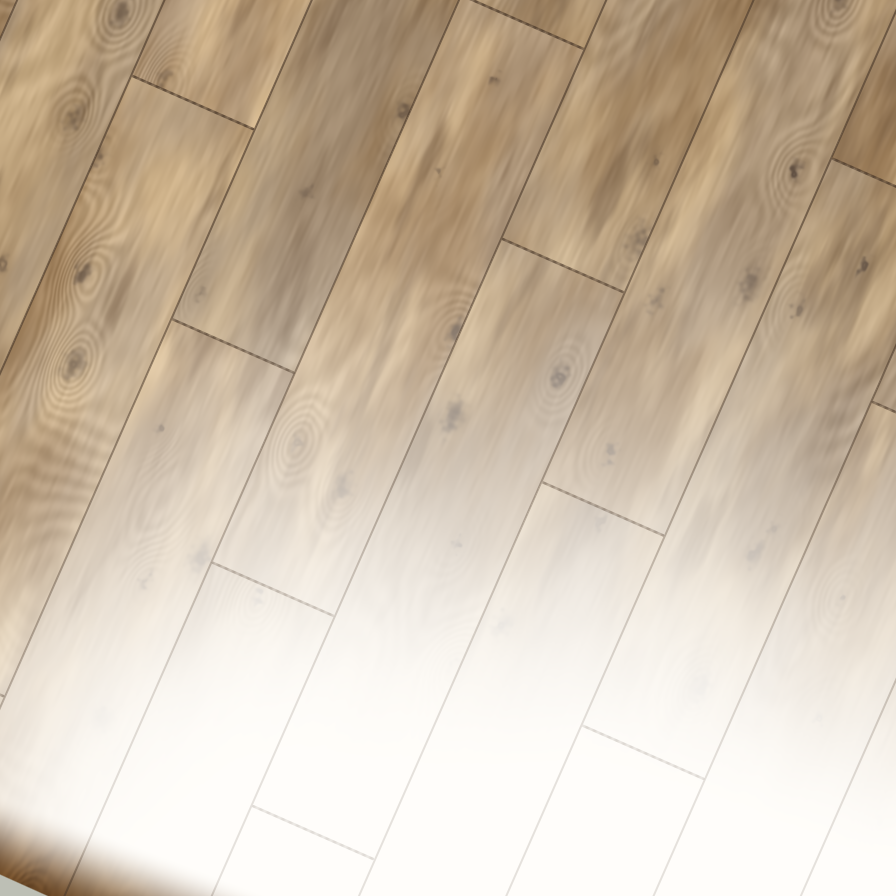
This texture is drawn by a WebGL 1 fragment shader. Its source:

```glsl
precision highp float;
// Slanted oak floor planks, staggered by a third of their length, under a strong glare.
// Planks come from a rotated grid; grain is contour lines of noise bent around knots,
// and the glare is a soft veil that whitens the lower part of the floor.

uniform vec2 u_resolution;

float hash(vec2 p) {
  return fract(sin(dot(p, vec2(127.1, 311.7))) * 43758.5453);
}

float noise(vec2 p) {
  vec2 i = floor(p), f = fract(p);
  f = f * f * (3.0 - 2.0 * f);
  return mix(mix(hash(i), hash(i + vec2(1.0, 0.0)), f.x),
             mix(hash(i + vec2(0.0, 1.0)), hash(i + vec2(1.0, 1.0)), f.x), f.y);
}

float fbm(vec2 p) {
  float sum = 0.0, amp = 0.53;
  for (int i = 0; i < 4; i++) {
    sum += amp * noise(p);
    p = p * 2.03 + 5.7;
    amp *= 0.5;
  }
  return sum;
}

// Wood colour at a position inside one plank
vec3 oak(vec2 pos, vec2 size, vec2 id) {
  vec2 seed = 40.0 * vec2(hash(id), hash(id + 7.3));

  // Knots: a dark core, and a wider bulge that bends the grain
  float core = 0.0, bulge = 0.0;
  for (int i = 0; i < 5; i++) {
    vec2 key = id + float(i) * vec2(3.1, 5.9);
    vec2 center = size * vec2(hash(key), (float(i) + hash(key + 1.7)) / 5.0);
    float radius = mix(0.003, 0.010, hash(key + 4.1));
    float d = length((pos - center) * vec2(1.0, 0.6));
    bulge += exp(-d * d * 1600.0);
    d += 0.010 * (noise(pos * 170.0 + seed) - 0.5);
    core += exp(-d * d / (radius * radius)) * mix(0.3, 0.8, hash(key + 2.9));
  }

  // Broad tone, grey stain and dark streaks along the plank
  float tone = fbm(pos * vec2(17.0, 5.0) + seed);
  float stain = smoothstep(0.35, 0.7, fbm(pos * vec2(13.0, 4.0) + seed.yx + 11.0));
  float streak = smoothstep(0.53, 0.8, fbm(pos * vec2(36.0, 6.0) + seed + 23.0));
  vec3 color = mix(vec3(0.61, 0.49, 0.35), vec3(0.81, 0.70, 0.54), smoothstep(0.25, 0.72, tone));
  color = mix(color, vec3(0.66, 0.58, 0.49), 0.65 * stain);
  color = mix(color, vec3(0.47, 0.37, 0.27), 0.5 * streak + 0.13 * bulge);

  // Growth rings and fine fibres
  float field = noise(pos * vec2(14.0, 4.5) + seed) + 0.6 * bulge
              + 0.10 * fbm(pos * vec2(40.0, 14.0) + seed);
  float ringed = smoothstep(0.3, 0.7, noise(pos * vec2(11.0, 5.0) + seed.yx));
  color += 0.035 * ringed * sin(field * 55.0);
  color += 0.06 * (noise(pos * vec2(260.0, 32.0) + seed) - 0.5);
  color *= 0.95 + 0.10 * hash(id + 2.2);
  return mix(color, vec3(0.31, 0.25, 0.21), min(core, 0.8));
}

void main() {
  vec2 uv = gl_FragCoord.xy / u_resolution;
  float pixel = 1.0 / min(u_resolution.x, u_resolution.y);

  // Floor axes: x across the planks, y along them
  vec2 down = vec2(uv.x, 1.0 - uv.y);
  vec2 floorPos = vec2(dot(down, vec2(0.915, 0.403)), dot(down, vec2(-0.403, 0.915)));
  vec2 size = vec2(0.1504, 0.6914);
  vec2 cell = (floorPos - vec2(0.168, 0.018)) / size;
  cell.y -= floor(cell.x) / 3.0;
  vec2 pos = fract(cell) * size;
  vec3 color = oak(pos, size, floor(cell));

  // Glare, weaker towards the left edge and slightly to the right
  float left = max(0.4 - uv.x, 0.0);
  float height = uv.y + 1.8 * left * left + 0.3 * max(uv.x - 0.65, 0.0);
  height += 0.05 * (noise(uv * 4.0) - 0.5);
  float glare = 1.0 - smoothstep(0.12, 0.9, height);
  vec2 spot = (uv - vec2(0.27, 0.14)) / vec2(0.26, 0.17);
  glare = mix(glare, 1.0, 0.85 * exp(-dot(spot, spot)));
  vec3 lit = mix(color, vec3(1.0, 0.993, 0.98), glare);

  // Brown shade in the lower left corner
  float shade = 1.0 - smoothstep(0.015, 0.115, uv.x * 0.38 + uv.y);
  lit = mix(lit, color * vec3(0.62, 0.50, 0.34), shade);

  // Long seams and beaded end joints, washed out by the glare
  vec2 edge = min(pos, size - pos);
  float seam = 1.0 - smoothstep(0.0004, 0.0004 + 1.3 * pixel, edge.x);
  float joint = 1.0 - smoothstep(0.0007, 0.0007 + 1.3 * pixel, edge.y);
  joint *= 0.8 + 0.2 * sin(floorPos.x * 700.0);
  float line = max(0.65 * seam, 0.8 * joint) * mix(1.0, 0.22, glare * (1.0 - shade));
  lit = mix(lit, vec3(0.30, 0.23, 0.17), line);

  // Pale wall showing at the very corner
  float wall = 1.0 - smoothstep(-pixel, pixel, uv.x * 0.45 + uv.y - 0.024);
  lit = mix(lit, vec3(0.74, 0.75, 0.71), wall);

  gl_FragColor = vec4(clamp(lit, 0.0, 1.0), 1.0);
}
```
